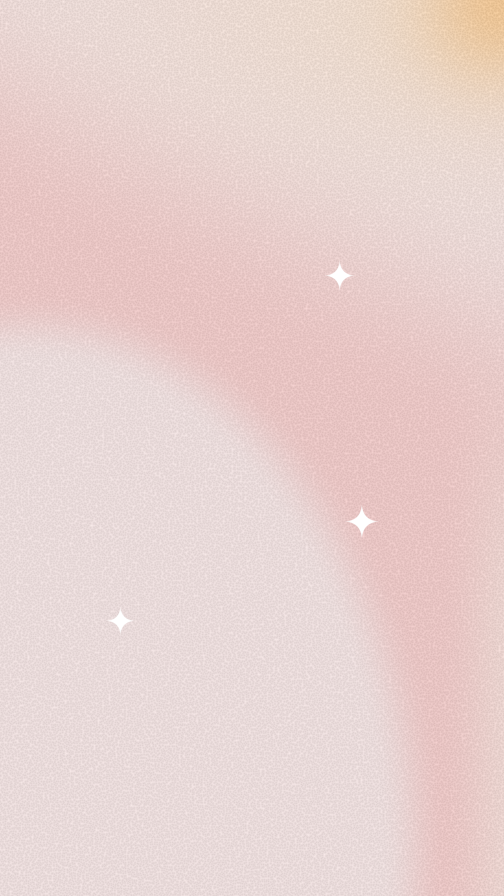
Write a WebGL 2 fragment shader that draws this background.

```glsl
#version 300 es
precision highp float;
// Soft blush backdrop: a pale ellipse at lower left, a rose band around it,
// a warm glow in the top right corner, fine cellular grain and three sparkles.
// Lengths are in canvas widths, with the origin at the lower left.

uniform vec2 u_resolution;
out vec4 outColor;

const vec3 PALE   = vec3(0.912, 0.855, 0.853);
const vec3 MIST   = vec3(0.913, 0.850, 0.842);
const vec3 ROSE   = vec3(0.907, 0.768, 0.762);
const vec3 BEIGE  = vec3(0.922, 0.852, 0.790);
const vec3 AMBER  = vec3(0.922, 0.765, 0.580);
const vec3 SHELL  = vec3(0.912, 0.832, 0.812);

const vec2 POOL_CENTER = vec2(0.046, 0.065);
const vec2 POOL_RADII  = vec2(0.775, 1.065);
const float POOL_BLUR  = 0.068;
const vec2 BEIGE_SPREAD = vec2(0.62, 0.29);
const float AMBER_SPREAD = 0.16;
const float GRAIN_CELLS = 230.0;
const float GRAIN_AMOUNT = 0.085;

// Sparkle position and arm length
const vec3 SPARKLES[3] = vec3[3](
  vec3(0.674, 1.231, 0.034),
  vec3(0.718, 0.743, 0.038),
  vec3(0.239, 0.546, 0.032)
);

vec2 hash2(vec2 p) {
  vec3 h = fract(p.xyx * vec3(0.1031, 0.1030, 0.0973));
  h += dot(h, h.yzx + 33.33);
  return fract((h.xx + h.yz) * h.zy);
}

// Distance to the nearest jittered point of a grid
float cellular(vec2 p) {
  vec2 cell = floor(p);
  float nearest = 4.0;
  for (int j = -1; j <= 1; j++) {
    for (int i = -1; i <= 1; i++) {
      vec2 c = cell + vec2(i, j);
      nearest = min(nearest, distance(p, c + hash2(c)));
    }
  }
  return nearest;
}

// Approximate signed distance to an ellipse
float ellipseDistance(vec2 p, vec2 radii) {
  float k = length(p / radii);
  return k * (k - 1.0) / max(length(p / (radii * radii)), 1e-4);
}

// Coverage of a concave four-pointed star with fine tips
float sparkle(vec2 p, float arm, float pixel) {
  vec2 q = max(abs(p), 0.4 * pixel);
  float field = sqrt(q.x) + sqrt(q.y) - sqrt(arm);
  float dist = field / (0.5 * sqrt(1.0 / q.x + 1.0 / q.y));
  float fade = 1.0 - smoothstep(0.8 * arm, 1.1 * arm, length(p));
  return (1.0 - smoothstep(-0.7 * pixel, 0.7 * pixel, dist)) * fade;
}

void main() {
  float pixel = 1.0 / u_resolution.x;
  vec2 p = gl_FragCoord.xy * pixel;
  vec2 corner = vec2(1.0, u_resolution.y * pixel) - p;

  // Rose field, fading toward the upper right
  float diagonal = corner.y + 0.023 - 0.5 * p.x;
  vec3 color = mix(MIST, ROSE, smoothstep(-0.07, 0.44, diagonal));

  // Lighter strip along the lower right edge
  float strip = smoothstep(0.87, 1.04, p.x) * (1.0 - smoothstep(0.48, 1.2, p.y));
  color = mix(color, SHELL, strip);

  // Warm corner glow in two layers
  vec2 wide = corner / BEIGE_SPREAD;
  vec2 tight = corner / AMBER_SPREAD;
  color = mix(color, BEIGE, exp(-dot(wide, wide)));
  color = mix(color, AMBER, exp(-dot(tight, tight)));

  // Pale pool with a blurred rim
  float pool = ellipseDistance(p - POOL_CENTER, POOL_RADII);
  color = mix(PALE, color, smoothstep(-POOL_BLUR, POOL_BLUR, pool));

  // Paper grain
  color += GRAIN_AMOUNT * (cellular(p * GRAIN_CELLS) - 0.44);

  // Sparkles
  for (int i = 0; i < 3; i++) {
    vec3 s = SPARKLES[i];
    color = mix(color, vec3(1.0), sparkle(p - s.xy, s.z, pixel));
  }

  outColor = vec4(clamp(color, 0.0, 1.0), 1.0);
}
```
